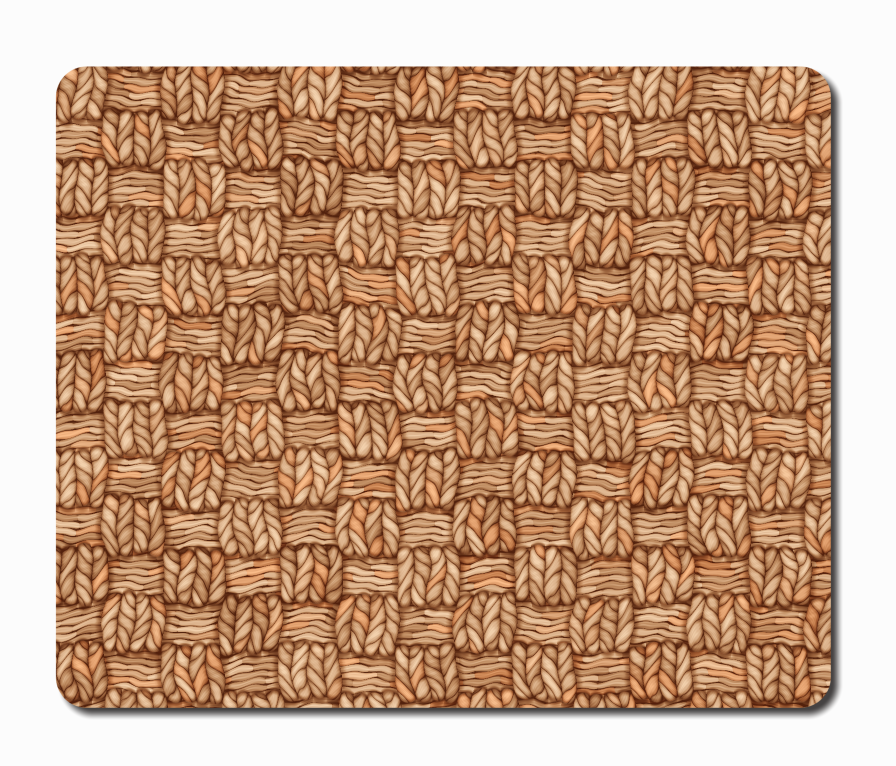
Write a Shadertoy shader that draws this texture.

```glsl
// A rounded mat of basket-woven seagrass rope with a soft drop shadow on white.

// Layout, in units of the canvas height, y pointing down
const float ASPECT = 1.169;
const vec2 MAT_MIN = vec2(0.073, 0.0868);
const vec2 MAT_MAX = vec2(1.084, 0.924);
const float CORNER = 0.040;
const vec2 SHADOW_SHIFT = vec2(0.009, 0.009);
const float SHADOW_BLUR = 0.008;

// Weave
const vec2 CELL = vec2(0.0764, 0.0632);
const vec2 WEAVE_ORIGIN = vec2(0.137, 0.1195);
const float ROPES = 4.0;        // ropes in each braided block
const float PLIES = 3.1;        // twists per cell height
const float TWIST = 1.15;       // slant of the plies
const float BRAID_HALF = 0.60;  // half height of a block, in cells
const float STRANDS = 7.0;      // flat strands per cell height
const float BULGE = 0.045;      // blocks swell over the flat bundles

// Colours
const vec3 PAPER = vec3(0.99);
const vec3 SHADOW = vec3(0.27, 0.26, 0.26);
const vec3 GAP = vec3(0.32, 0.13, 0.05);
const vec3 BROWN = vec3(0.60, 0.38, 0.23);
const vec3 TAN = vec3(0.75, 0.55, 0.38);
const vec3 STRAW = vec3(0.87, 0.71, 0.56);
const vec3 GLINT = vec3(0.95, 0.82, 0.68);
const vec3 RUST = vec3(1.03, 0.90, 0.79);

const float PI = 3.14159;

float hash(vec2 p) {
    vec3 q = fract(vec3(p.xyx) * vec3(0.1031, 0.1030, 0.0973));
    q += dot(q, q.yzx + 33.33);
    return fract((q.x + q.y) * q.z);
}

float roundedBox(vec2 p, vec2 halfSize, float r) {
    vec2 q = abs(p) - halfSize + r;
    return length(max(q, 0.0)) + min(max(q.x, q.y), 0.0) - r;
}

vec3 ramp(float t) {
    vec3 c = mix(GAP, BROWN, smoothstep(0.08, 0.40, t));
    c = mix(c, TAN, smoothstep(0.36, 0.60, t));
    c = mix(c, STRAW, smoothstep(0.56, 0.82, t));
    return mix(c, GLINT, smoothstep(0.82, 1.05, t));
}

// Twisted ropes: tone in x, random tint in y, distance inside the block end in z
vec3 braid(float across, float along, vec2 block) {
    float sway = 0.14 * sin(PI * across) * sin(along * 4.0 + 6.3 * hash(block));
    float s = across * ROPES + sway;
    float k = clamp(floor(s), 0.0, ROPES - 1.0);
    float u = clamp(s - k - 0.5, -0.5, 0.5);
    vec2 rope = vec2(block.x * ROPES + k, block.y);
    float lean = mod(k + step(0.7, hash(block + 7.0)), 2.0) * 2.0 - 1.0;
    float a = along * PLIES * mix(0.85, 1.15, hash(rope + 3.0)) + lean * TWIST * u + hash(rope);
    a += 0.12 * sin(u * 5.0 + a * 1.7);
    float b = fract(a) - 0.5;
    float tint = hash(vec2(rope.x * 3.0 + 11.0, floor(a) + block.y * 9.0));
    float body = pow(max(1.0 - 4.0 * u * u, 0.0), 0.42) * pow(max(1.0 - 4.0 * b * b, 0.0), 0.42);
    float fibre = sin(b * 26.0 + 6.3 * tint + 2.0 * sin(u * 5.0)) * sin(b * 11.0 + u * 7.0 * lean);
    float tone = body * (0.66 + 0.36 * tint) + 0.07 * fibre - 0.14 * (u + b) + 0.03;
    float end = BRAID_HALF + 0.09 * (hash(rope + 5.0) - 0.5) - 0.28 * u * u;
    float inside = end - abs(along);
    tone *= mix(0.45, 1.0, smoothstep(0.0, 0.12, inside));
    return vec3(tone, tint, inside);
}

// Loose flat strands: staggered lens shapes running sideways
vec2 bundle(float across, float e, vec2 block) {
    float phase = 6.3 * hash(block + 2.0);
    float w = e * STRANDS + (hash(block + 4.0) - 0.5) * 2.2 * (across - 0.5);
    w += 0.28 * sin(across * 5.0 + phase) + 0.12 * sin(across * 13.0 + e * 9.0 + phase);
    float id = floor(w), b = fract(w) - 0.5;
    float start = hash(vec2(id + 40.0, block.x * 5.0 + block.y * 17.0));
    float run = across * 1.4 + start;
    float tint = hash(vec2(id + block.y * 13.0, floor(run) + block.x * 7.0));
    float taper = 0.30 + 0.70 * sqrt(max(sin(PI * fract(run)), 0.0));
    float body = pow(max(1.0 - 4.0 * b * b / taper, 0.0), 0.40);
    float fibre = sin(b * 17.0 + 5.0 * across + phase) * sin(across * 7.0 + id * 2.4);
    float tone = 0.16 + body * (0.44 + 0.40 * tint) + 0.08 * fibre - 0.12 * b;
    tone *= mix(0.5, 1.0, smoothstep(0.0, 0.13, min(across, 1.0 - across)));
    return vec2(tone, tint);
}

vec3 weave(vec2 p) {
    vec2 g = (p - WEAVE_ORIGIN) / CELL;
    g += 0.035 * sin(g.yx * vec2(2.3, 1.9) + vec2(0.4, 1.3)) + 0.015 * sin(g.yx * 7.1 + g * 3.0);
    g.x -= BULGE * cos(PI * g.x) * cos(PI * g.y);
    float col = floor(g.x), across = fract(g.x);
    float odd = mod(col + 1.0, 2.0);
    float centre = 2.0 * floor((g.y - odd) * 0.5 + 0.5) + odd;
    float along = g.y - centre;
    float side = along < 0.0 ? -1.0 : 1.0;
    vec3 rope = braid(across, along, vec2(col, centre));
    vec2 strands = bundle(across, along - side, vec2(col, centre + side));
    // Blocks cast a deeper shade on the bundle below them
    strands.x *= mix(0.35, 1.0, smoothstep(0.0, side > 0.0 ? 0.17 : 0.10, -rope.z));
    vec2 top = mix(strands, rope.xy, smoothstep(-0.02, 0.02, rope.z));
    float wear = 0.08 * (hash(vec2(col, centre) + 21.0) - 0.5);
    return ramp(top.x + wear) * mix(vec3(1.0), RUST, smoothstep(0.7, 0.95, fract(top.y * 7.3)));
}

vec3 scene(vec2 p, float px) {
    vec2 middle = 0.5 * (MAT_MIN + MAT_MAX), halfSize = 0.5 * (MAT_MAX - MAT_MIN);
    float matDist = roundedBox(p - middle, halfSize, CORNER);
    float shadowDist = roundedBox(p - middle - SHADOW_SHIFT, halfSize, CORNER);
    vec3 ground = mix(SHADOW, PAPER, smoothstep(-SHADOW_BLUR, SHADOW_BLUR, shadowDist));
    return mix(weave(p), ground, smoothstep(-px, px, matDist));
}

void mainImage(out vec4 fragColor, in vec2 fragCoord) {
    vec3 sum = vec3(0.0);
    for (int i = 0; i < 4; i++) {  // 2 x 2 supersampling
        vec2 shift = 0.5 * vec2(float(i % 2), float(i / 2)) - 0.25;
        vec2 uv = (fragCoord + shift) / iResolution.xy;
        sum += scene(vec2(uv.x * ASPECT, 1.0 - uv.y), 0.5 / iResolution.y);
    }
    fragColor = vec4(sum * 0.25, 1.0);
}
```
